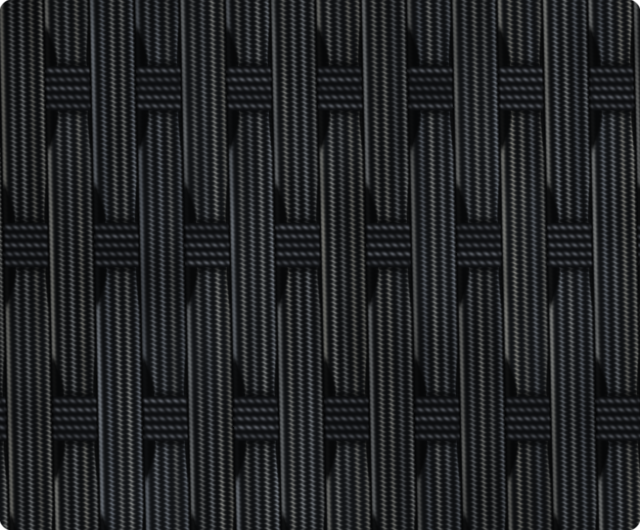
A WebGL 1 fragment shader for this texture:

```glsl
precision highp float;

uniform vec2 u_resolution;

const float HEIGHT = 0.828;         // canvas height when its width is 1
const float STRIP_WIDTH = 0.0708;
const float ROW_STEP = 0.258;
const float FIRST_ROW = 0.138;
const float BAND_HALF = 0.0345;
const float CORNER_RADIUS = 0.023;

const vec3 GROOVE = vec3(0.050, 0.056, 0.064);
const vec3 SHADOW = vec3(0.022, 0.025, 0.028);
const vec3 WARM_THREAD = vec3(0.345, 0.340, 0.315);
const vec3 COOL_THREAD = vec3(0.290, 0.305, 0.325);
const vec3 BAND_BASE = vec3(0.045, 0.050, 0.058);
const vec3 BAND_THREAD = vec3(0.310, 0.320, 0.340);

float hash(vec2 p) {
  return fract(sin(dot(p, vec2(127.1, 311.7))) * 43758.5453);
}

float noise(vec2 p) {
  vec2 i = floor(p);
  vec2 f = fract(p);
  f = f * f * (3.0 - 2.0 * f);
  float low = mix(hash(i), hash(i + vec2(1.0, 0.0)), f.x);
  float high = mix(hash(i + vec2(0.0, 1.0)), hash(i + vec2(1.0, 1.0)), f.x);
  return mix(low, high, f.y);
}

float bump(float x, float width) {
  return exp(-0.5 * x * x / (width * width));
}

float roundedBox(vec2 p, vec2 halfSize, float radius) {
  vec2 q = abs(p) - halfSize + radius;
  return length(max(q, 0.0)) + min(max(q.x, q.y), 0.0) - radius;
}

// Upright strip: five twisted ribs, the leftmost one nearly straight
vec3 stripColor(float across, float y, float strip) {
  float ribPos = (across - 0.5) * 4.6 + 2.5;
  float rib = floor(ribPos);
  vec2 id = vec2(strip, rib);
  float seed = hash(id);
  float twist = mix(0.25, 1.0, step(0.5, rib));
  float phase = 6.2832 * (y / 0.0072 + seed);
  float offset = fract(ribPos) - 0.5 - 0.09 * twist * sin(phase);
  float glint = 1.0 - 0.24 * twist * (1.0 - cos(phase));
  float wear = 0.72 + 0.34 * hash(id + 7.3) + 0.25 * noise(vec2(strip * 5.0 + rib, y * 14.0));
  vec3 thread = mix(COOL_THREAD, WARM_THREAD, hash(id + 3.1));
  float line = bump(offset, 0.16) * glint * wear;
  vec3 color = GROOVE * (0.8 + 0.5 * noise(vec2(strip * 3.7, y * 9.0))) + thread * line * 0.95;
  float edge = smoothstep(0.0, 0.04, across) * smoothstep(0.0, 0.06, 1.0 - across);
  return color * mix(0.35, 1.0, edge);
}

// Crossing band: five cords of slanted dashes
vec3 bandColor(float across, float v, vec2 id) {
  float cordPos = (v * 0.5 + 0.5) * 5.0;
  float cord = floor(cordPos);
  float offset = fract(cordPos) - 0.5;
  float phase = across * 6.0 - offset * 0.7 + hash(id + cord * 1.7);
  float dash = 0.5 + 0.5 * cos(6.2832 * phase);
  float wear = 0.75 + 0.4 * hash(id + cord + 4.9);
  float line = bump(offset, 0.17) * mix(0.28, 1.0, dash) * wear;
  float ends = smoothstep(0.0, 0.07, across) * smoothstep(0.0, 0.05, 1.0 - across);
  return (BAND_BASE + BAND_THREAD * line * 0.8) * mix(0.35, 1.0, ends);
}

// Dark wedges beside a strip that dips beneath a band
float dipShadow(float across, float distanceToBand) {
  float dip = 1.0 - smoothstep(0.0, 0.08, distanceToBand);
  float left = 1.0 - smoothstep(0.0, 0.1, across - 0.24 * dip);
  float right = 1.0 - smoothstep(0.0, 0.06, 1.0 - across - 0.06 * dip);
  float contact = 0.75 * (1.0 - smoothstep(0.0, 0.014, distanceToBand));
  return max(max(left, right) * smoothstep(0.0, 0.3, dip), contact);
}

void main() {
  vec2 uv = gl_FragCoord.xy / u_resolution;
  vec2 p = vec2(uv.x, (1.0 - uv.y) * HEIGHT);
  float pixel = 1.0 / u_resolution.x;

  // Slightly leaning strips, with the middle row a little high
  float stripPos = (p.x - 0.0205 * (p.y - FIRST_ROW)) / STRIP_WIDTH;
  float strip = floor(stripPos);
  float across = fract(stripPos);
  float row = floor((p.y - FIRST_ROW) / ROW_STEP + 0.5);
  float center = FIRST_ROW + ROW_STEP * row - 0.013 * mod(row, 2.0);
  float fromCenter = p.y - center;
  float distanceToBand = abs(fromCenter) - BAND_HALF;
  float covered = mod(strip + row, 2.0);

  // Weave
  vec3 color = stripColor(across, p.y, strip);
  color = mix(color, SHADOW, covered * 0.9 * dipShadow(across, distanceToBand));
  vec3 band = bandColor(across, fromCenter / BAND_HALF, vec2(strip, row));
  float bandMask = 1.0 - smoothstep(-pixel, pixel, distanceToBand);
  color = mix(color, band, covered * bandMask);

  // Uneven sheen and rounded white corners
  color *= 0.88 + 0.24 * noise(p * 5.0);
  vec2 halfSize = vec2(0.5, 0.5 * HEIGHT);
  float outside = smoothstep(-pixel, pixel, roundedBox(p - halfSize, halfSize + pixel, CORNER_RADIUS));
  gl_FragColor = vec4(mix(color, vec3(1.0), outside), 1.0);
}
```
